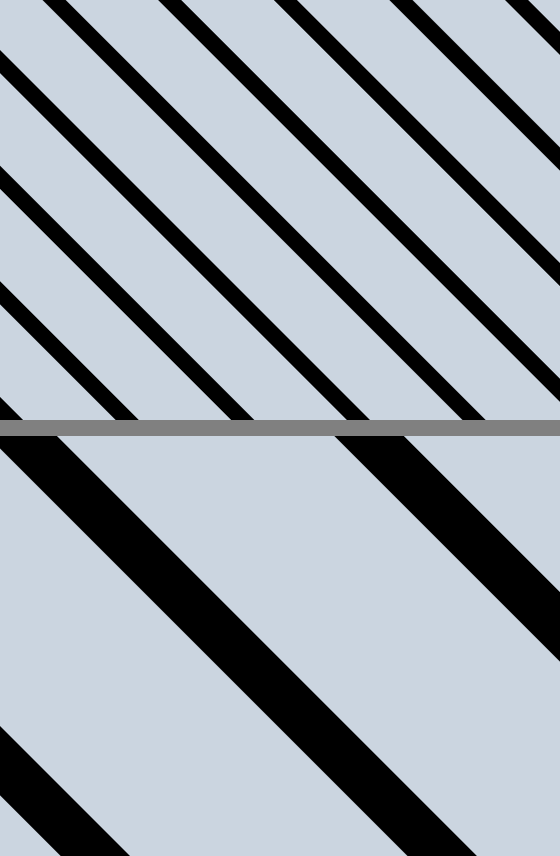
Top, the full canvas; bottom, a detail of the centre.
A Shadertoy shader for this pattern:

```glsl
// Black diagonal stripes at 45 degrees on a pale blue-grey ground.
// The position across the stripes is folded into one period, and the
// signed distance to the stripe centre gives a smooth edge.

// Signed distance to the nearest stripe; the first begins at across = 0.
float stripeDistance(float across, float period, float width) {
    float fromCentre = across - 0.5 * width;
    float folded = fromCentre - period * round(fromCentre / period);
    return abs(folded) - 0.5 * width;
}

void mainImage(out vec4 fragColor, in vec2 fragCoord) {
    // Canvas height is one unit
    vec2 position = fragCoord / iResolution.y;
    float pixel = 1.0 / iResolution.y;

    // Stripes fall to the right, a fifth of each period wide
    float period = 0.2753 * sqrt(0.5);
    float across = dot(position, vec2(sqrt(0.5)));
    float edge = stripeDistance(across, period, 0.2 * period);

    // Ink over ground, blended across one pixel
    vec3 ground = vec3(0.796, 0.835, 0.878);
    vec3 ink = vec3(0.0);
    float coverage = clamp(0.5 - edge / pixel, 0.0, 1.0);
    fragColor = vec4(mix(ground, ink, coverage), 1.0);
}
```
